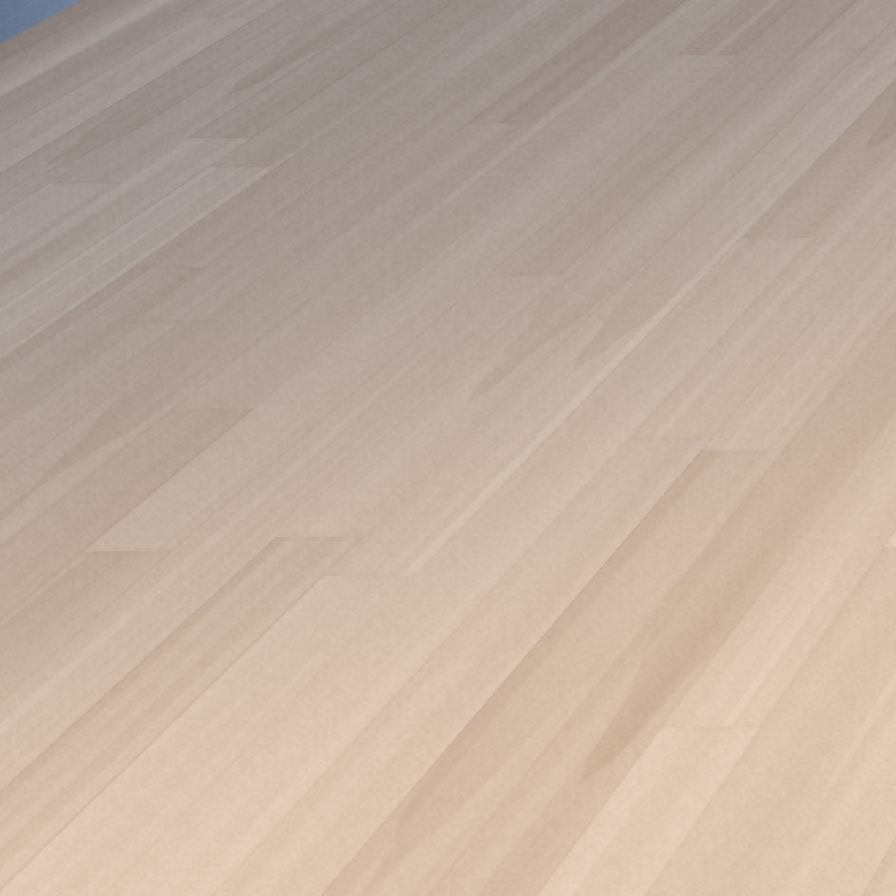
This texture is drawn by a Shadertoy shader. Its source:

```glsl
const vec2 VANISH = vec2(2.17, 2.12);   // where the plank seams converge
const float PLANK_WIDTH = 0.057;
const float PLANK_LENGTH = 0.27;
const float WALL_EDGE = 1.857;

const vec3 WARM_LIGHT = vec3(0.870, 0.773, 0.688);
const vec3 COOL_SHADE = vec3(0.618, 0.569, 0.546);
const vec3 GRAIN_TINT = vec3(0.85, 1.0, 1.12);
const vec3 WALL_BLUE = vec3(0.40, 0.46, 0.56);

float hash(vec2 p) {
    return fract(sin(dot(p, vec2(127.1, 311.7))) * 43758.5453);
}

float noise(vec2 p) {
    vec2 i = floor(p), f = fract(p);
    f = f * f * (3.0 - 2.0 * f);
    float low = mix(hash(i), hash(i + vec2(1, 0)), f.x);
    float high = mix(hash(i + vec2(0, 1)), hash(i + vec2(1, 1)), f.x);
    return mix(low, high, f.y);
}

// Long fibres at several widths, centred on zero
float grain(vec2 floorPos, float seed) {
    float sum = 0.0, weight = 0.42;
    vec2 scale = vec2(45.0, 4.0);
    for (int i = 0; i < 4; i++) {
        sum += weight * (noise(floorPos * scale + seed * 91.0) - 0.5);
        scale *= vec2(1.8, 1.5);
        weight *= 0.74;
    }
    return sum;
}

// Pointed darker figure opening along the plank
float flame(vec2 local, float seed) {
    float start = 0.05 + 0.45 * seed;
    float along = local.y - start;
    float across = abs(local.x - 0.3 - 0.4 * seed);
    float wobble = 0.2 * (noise(local * vec2(6.0, 18.0) + seed * 37.0) - 0.5);
    float shape = smoothstep(0.0, 0.07, along * 2.0 - across + wobble);
    return shape * (1.0 - smoothstep(0.06, 0.45, along));
}

// Thin line where the repeat wraps
float seam(float coord, float width) {
    float d = min(coord, 1.0 - coord);
    return 1.0 - smoothstep(0.0, width, d);
}

float woodTone(vec2 floorPos) {
    float row = floor(floorPos.x / PLANK_WIDTH);
    float slide = floorPos.y / PLANK_LENGTH + hash(vec2(row, 3.0));
    vec2 id = vec2(row, floor(slide));
    vec2 local = vec2(fract(floorPos.x / PLANK_WIDTH), fract(slide));
    float seed = hash(id + 7.0);

    // Flat plank shade, with stronger figure on some planks
    float tone = 0.044 * (hash(id) - 0.5);
    float figure = mix(0.6, 1.25, hash(id + 31.0));
    tone += 0.072 * figure * grain(floorPos, seed);

    // Pale sapwood bands with crisp sides
    float band = noise(floorPos * vec2(80.0, 3.0) + seed * 53.0);
    tone += 0.022 * smoothstep(0.7, 0.82, band);

    float hasFlame = step(0.7, hash(id + 19.0));
    tone -= 0.032 * hasFlame * flame(local, seed);

    // Seams come and go along each row; end joints stay faint
    float seamFade = noise(vec2(row * 7.3, floorPos.y * 12.0));
    tone -= 0.03 * seamFade * seam(local.x, 0.045);
    tone -= 0.01 * seam(local.y, 0.009);
    return tone;
}

// Fine matte grit at two sizes
float speckle(vec2 uv) {
    float fine = noise(uv * 330.0) - 0.5;
    float coarse = noise(uv * vec2(150.0, 190.0) + 40.0) - 0.5;
    return 0.026 * fine + 0.010 * coarse;
}

vec3 floorLight(vec2 uv) {
    float shade = 0.86 * uv.y + 0.26 * (1.0 - uv.x) - 0.06;
    vec3 light = mix(WARM_LIGHT, COOL_SHADE, smoothstep(0.1, 0.95, shade));
    float coolCorner = smoothstep(0.55, 1.25, uv.y - 0.5 * uv.x + 0.2);
    return light + coolCorner * vec3(-0.008, 0.003, 0.014);
}

void mainImage(out vec4 fragColor, in vec2 fragCoord) {
    vec2 uv = fragCoord / iResolution.xy;

    // Project the canvas onto the floor plane
    vec2 toVanish = VANISH - uv;
    vec2 floorPos = vec2(toVanish.x, 1.0) / toVanish.y;

    vec3 color = floorLight(uv);
    color += GRAIN_TINT * woodTone(floorPos);

    // Shadowed border and wall in the far corner
    float border = smoothstep(WALL_EDGE - 0.08, WALL_EDGE, floorPos.x);
    color -= border * vec3(0.07, 0.075, 0.08);
    float wall = smoothstep(-0.004, 0.004, floorPos.x - WALL_EDGE);
    color = mix(color, WALL_BLUE + 0.5 * uv.x, wall);

    fragColor = vec4(color + speckle(uv), 1.0);
}
```
